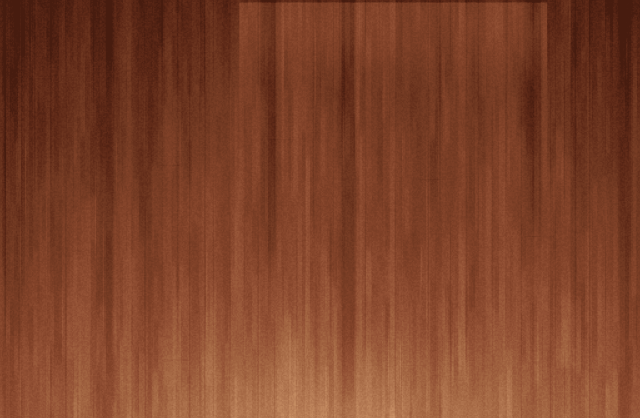
This texture is drawn by a WebGL 2 fragment shader. Its source:

```glsl
#version 300 es
precision highp float;
// Brushed reddish wood: staggered vertical strips over a dark-to-light fall,
// a warm glow at the foot and a paler panel that fades downward.
// Tone is summed as one scalar, then mapped through a brown colour ramp.

#define ASPECT 1.536
#define TOP_TONE 1.0
#define FOOT_TONE 4.9
#define EDGE_SHADE 0.85
#define GLOW 1.3
#define PANEL_LIFT 1.9
#define BAND_CONTRAST 0.72
#define STRIP_CONTRAST 1.0
#define SEAM_DEPTH 0.55
#define GRAIN 0.8
#define SCRATCHES 22

uniform vec2 u_resolution;
out vec4 outColor;

float hash(vec2 p) {
  vec3 q = fract(vec3(p.xyx) * 0.1031);
  q += dot(q, q.yzx + 33.33);
  return fract((q.x + q.y) * q.z);
}

float noise(vec2 p) {
  vec2 i = floor(p), f = fract(p);
  f = f * f * (3.0 - 2.0 * f);
  return mix(mix(hash(i), hash(i + vec2(1, 0)), f.x),
             mix(hash(i + vec2(0, 1)), hash(i + 1.0), f.x), f.y);
}

// Tone of one strip: a constant part plus staggered lengths with soft ends.
float stripTone(float id, float y, float lengths) {
  float s = y * lengths + 9.0 * hash(vec2(id, 3.7));
  float k = floor(s);
  float board = mix(hash(vec2(id, k)), hash(vec2(id, k + 1.0)),
                    smoothstep(0.75, 1.0, fract(s)));
  return 0.45 * hash(vec2(id, 71.0)) + 0.55 * board - 0.5;
}

// Columns of uneven width, with edges blended over less than a pixel.
float strips(vec2 uv, float count, float lengths) {
  float x = uv.x * count + 1.3 * noise(vec2(uv.x * count * 0.4, count));
  float id = floor(x);
  float w = min(1.0, 0.7 * count / u_resolution.x);
  return mix(stripTone(id, uv.y, lengths), stripTone(id + 1.0, uv.y, lengths),
             smoothstep(1.0 - w, 1.0, fract(x)));
}

// Thin dark joints that run long, each breaking off at its own heights.
float seams(vec2 uv) {
  float x = uv.x * 46.0, id = floor(x);
  float d = abs(fract(x) - 0.2 - 0.6 * hash(vec2(id, 41.0))) / 46.0;
  float line = 1.0 - smoothstep(0.0004, 0.0004 + 1.0 / u_resolution.x, d);
  return line * smoothstep(0.4, 0.65, noise(vec2(id * 7.3, uv.y * 3.0)));
}

// Vertical band around a centre: firm on its right side, softer on its left.
float band(float x, float centre, float halfWidth) {
  float d = (x - centre) / halfWidth;
  return smoothstep(-1.5, -0.3, d) * (1.0 - smoothstep(0.85, 1.1, d));
}

float broadBands(vec2 uv) {
  float x = uv.x, upper = smoothstep(0.15, 0.75, uv.y);
  float dark = 0.7 * band(x, 0.165, 0.014) + 0.9 * band(x, 0.226, 0.012)
             + 1.1 * band(x, 0.542, 0.015) + 0.5 * band(x, 0.015, 0.02)
             + 0.7 * band(x, 0.975, 0.014) + 0.5 * band(x, 0.745, 0.014);
  dark += upper * (1.2 * band(x, 0.424, 0.016) + 1.6 * band(x, 0.832, 0.014));
  float light = 0.35 * band(x, 0.197, 0.01) + 0.4 * band(x, 0.46, 0.022)
              + 0.5 * band(x, 0.785, 0.025) + 0.3 * band(x, 0.35, 0.03);
  return light - dark;
}

// Pale panel: crisp top and sides, dimmed below its head, fading out.
float panel(vec2 uv) {
  vec2 px = 0.6 / u_resolution;
  float sides = smoothstep(0.374 - px.x, 0.374 + px.x, uv.x)
              * (1.0 - smoothstep(0.855 - px.x, 0.855 + px.x, uv.x));
  float head = 1.0 - smoothstep(0.994 - px.y, 0.994 + px.y, uv.y);
  float fall = 0.25 * smoothstep(0.4, 0.75, uv.y) + 0.75 * smoothstep(0.78, 0.96, uv.y);
  return sides * head * fall;
}

// Faint hairlines, mostly upright, with a few lying across.
float scratches(vec2 uv) {
  float sum = 0.0, px = 1.0 / u_resolution.y;
  for (int i = 0; i < SCRATCHES; i++) {
    float n = float(i);
    vec2 d = uv - vec2(hash(vec2(n, 5.0)), hash(vec2(n, 8.0)));
    d.x *= ASPECT;
    bool across = i % 5 == 0;
    if (across) d = d.yx;
    float span = across ? 0.04 : 0.06 + 0.16 * hash(vec2(n, 13.0));
    float line = 1.0 - smoothstep(0.0004, 0.0004 + px, abs(d.x));
    sum += line * (1.0 - smoothstep(0.5 * span, span, abs(d.y)))
         * (across ? -0.35 : 0.7);
  }
  return sum;
}

vec3 woodRamp(float tone) {
  vec3 stops[8] = vec3[8](
    vec3(0.28, 0.11, 0.06), vec3(0.37, 0.16, 0.09), vec3(0.44, 0.22, 0.13),
    vec3(0.51, 0.26, 0.16), vec3(0.58, 0.32, 0.21), vec3(0.64, 0.40, 0.26),
    vec3(0.71, 0.48, 0.33), vec3(0.79, 0.57, 0.40));
  float t = clamp(tone, 0.0, 6.999);
  int i = int(t);
  return mix(stops[i], stops[i + 1], fract(t));
}

void main() {
  vec2 uv = gl_FragCoord.xy / u_resolution;
  // Broad light
  float tone = mix(FOOT_TONE, TOP_TONE, uv.y) - EDGE_SHADE * pow(abs(uv.x - 0.53) * 2.0, 2.0);
  vec2 g = (uv - vec2(0.53, 0.0)) / vec2(0.3, 0.16);
  tone += GLOW * exp(-dot(g, g)) + PANEL_LIFT * panel(uv) + BAND_CONTRAST * broadBands(uv);
  // Strips from broad to fine
  tone += STRIP_CONTRAST * (0.4 * strips(uv, 34.0, 1.5)
        + 1.1 * strips(uv + 0.37, 92.0, 6.0) + 1.1 * strips(uv + 0.71, 160.0, 9.0));
  // Surface wear
  tone += GRAIN * (noise(uv * vec2(512.0, 334.0)) - 0.5);
  tone += scratches(uv) - SEAM_DEPTH * seams(uv);
  outColor = vec4(woodRamp(tone), 1.0);
}
```
